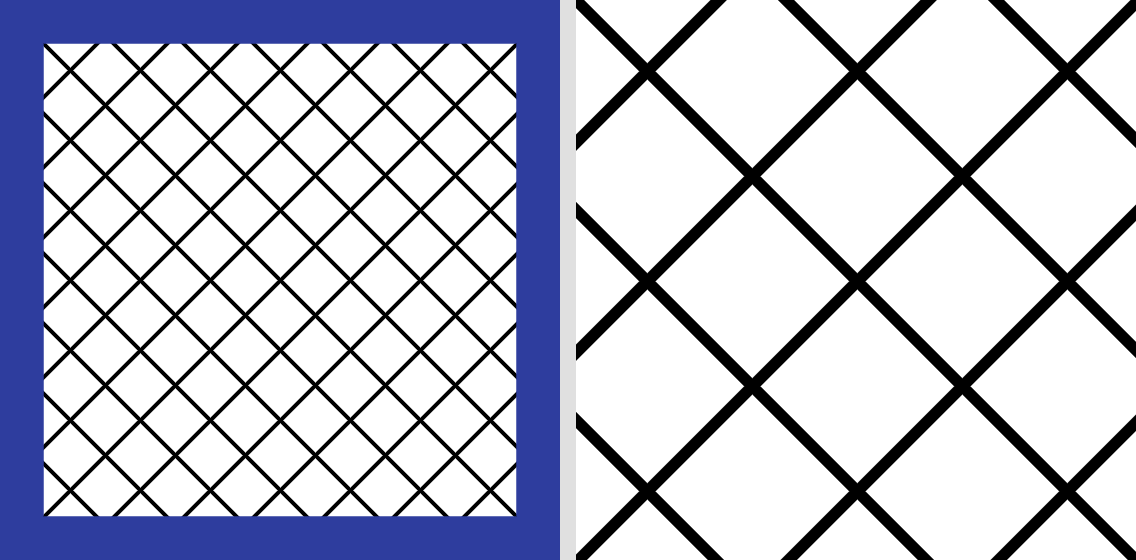
Left: the whole. Right: its middle third, enlarged.
This pattern is drawn by a WebGL 2 fragment shader. Its source:

```glsl
#version 300 es
precision highp float;
// A white square panel with a blue border, crossed by a diagonal lattice of
// thin black lines. Each line family is a repeated distance to the nearest
// diagonal, and the panel is a box distance; both are smoothed over one pixel.

uniform vec2 u_resolution;
out vec4 fragColor;

// Coverage of a shape from its signed distance, negative inside.
float coverage(float distanceToEdge, float pixel) {
    return clamp(0.5 - distanceToEdge / pixel, 0.0, 1.0);
}

// Distances to the nearest rising and falling diagonals, eight per unit.
vec2 diagonalDistances(vec2 p) {
    vec2 phase = vec2(p.x - p.y, p.x + p.y) * 8.0;
    return abs(fract(phase + 0.5) - 0.5) / (8.0 * sqrt(2.0));
}

void main() {
    float pixel = 1.0 / min(u_resolution.x, u_resolution.y);
    vec2 uv = gl_FragCoord.xy / u_resolution;

    const vec3 borderBlue = vec3(0.18, 0.24, 0.62);
    const vec3 panelWhite = vec3(1.0);
    const vec3 lineBlack = vec3(0.0);

    // Lattice, with a crossing just right of and below the centre
    vec2 diagonals = diagonalDistances(uv - vec2(0.5008, 0.4992));
    float lineDistance = min(diagonals.x, diagonals.y) - 0.00345;
    vec3 panel = mix(panelWhite, lineBlack, coverage(lineDistance, pixel));

    // Square panel inside the border
    vec2 fromCentre = abs(uv - 0.5);
    float panelDistance = max(fromCentre.x, fromCentre.y) - 0.421875;
    vec3 color = mix(borderBlue, panel, coverage(panelDistance, pixel));

    fragColor = vec4(color, 1.0);
}
```
